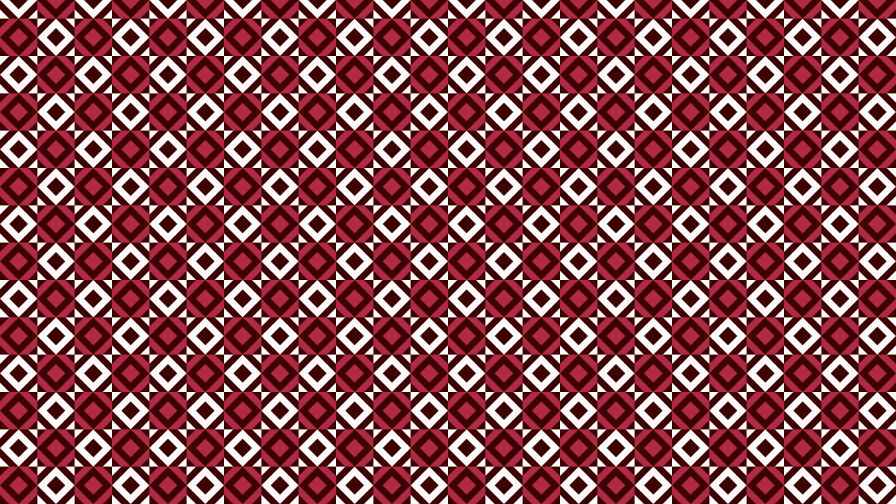
This pattern is drawn by a Shadertoy shader. Its source:

```glsl
#define CELLS_ACROSS 24.0
#define BANDS 4.0
#define SAMPLES 5
#define DARK vec3(0.23, 0.015, 0.01)
#define CRIMSON vec3(0.70, 0.16, 0.27)
#define WHITE vec3(0.995, 0.985, 0.98)

// Concentric diamond bands, with colours swapped on alternate cells
vec3 diamondTile(vec2 p) {
    vec2 cell = floor(p);
    vec2 local = abs(2.0 * (p - cell) - 1.0);
    float radius = 0.5 * (local.x + local.y);
    float band = mod(floor(radius * BANDS), 2.0);
    float checker = mod(cell.x + cell.y, 2.0);

    vec3 inner = mix(CRIMSON, DARK, checker);
    vec3 outer = mix(DARK, WHITE, checker);
    return mix(inner, outer, band);
}

void mainImage(out vec4 fragColor, in vec2 fragCoord) {
    float scale = CELLS_ACROSS / iResolution.x;
    vec3 color = vec3(0.0);

    // Box-filter each pixel, since tile borders are hard edges too
    for (int y = 0; y < SAMPLES; y++) {
        for (int x = 0; x < SAMPLES; x++) {
            vec2 offset = (vec2(x, y) + 0.5) / float(SAMPLES) - 0.5;
            color += diamondTile((fragCoord + offset) * scale);
        }
    }
    fragColor = vec4(color / float(SAMPLES * SAMPLES), 1.0);
}
```
